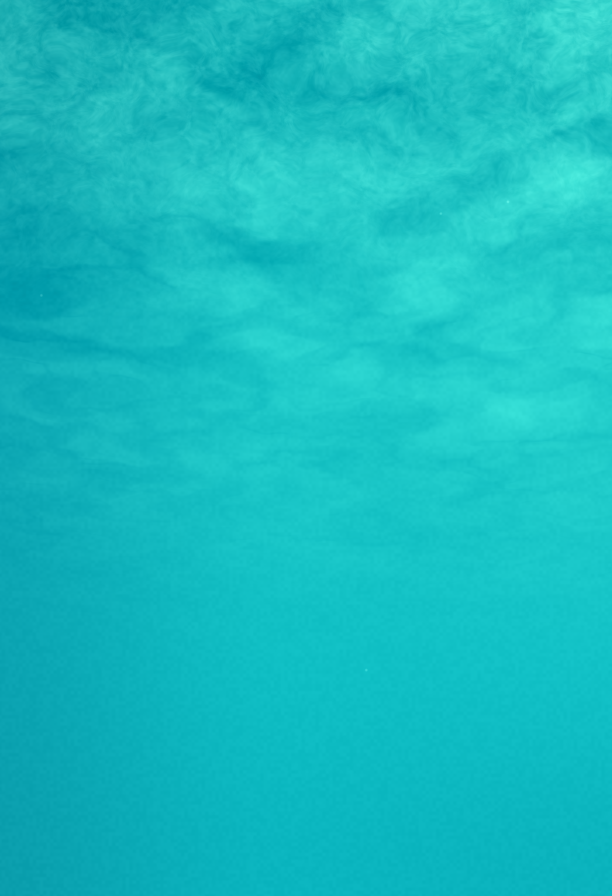
Give the GLSL for this texture, as a Shadertoy shader.

```glsl
float hash(vec2 cell) {
    vec3 h = fract(vec3(cell.xyx) * vec3(0.1031, 0.1030, 0.0973));
    h += dot(h, h.yzx + 33.33);
    return fract((h.x + h.y) * h.z);
}

float valueNoise(vec2 p) {
    vec2 cell = floor(p), f = fract(p);
    vec2 w = f * f * f * (f * (f * 6.0 - 15.0) + 10.0);
    float low = mix(hash(cell), hash(cell + vec2(1, 0)), w.x);
    float high = mix(hash(cell + vec2(0, 1)), hash(cell + vec2(1, 1)), w.x);
    return mix(low, high, w.y);
}

float fbm(vec2 p, int octaves) {
    float sum = 0.0, amplitude = 0.5, total = 0.0;
    for (int i = 0; i < octaves; i++) {
        sum += amplitude * valueNoise(p);
        total += amplitude;
        amplitude *= 0.5;
        p = mat2(0.8, 0.6, -0.6, 0.8) * p * 2.03 + 17.3;
    }
    return sum / total;
}

// Rounded puffs parted by dark creases
float billow(vec2 p) {
    return smoothstep(0.0, 0.5, abs(2.0 * fbm(p, 2) - 1.0));
}

float glow(vec2 p, vec2 center, vec2 radius) {
    vec2 d = (p - center) / radius;
    return exp(-dot(d, d));
}

float streak(vec2 p, vec2 a, vec2 b, float width) {
    vec2 ab = b - a;
    float t = clamp(dot(p - a, ab) / dot(ab, ab), 0.0, 1.0);
    float d = length(p - a - ab * t) / width;
    return exp(-d * d);
}

// Water body: left, centre and right tones blended at one height
vec3 acrossTone(vec3 left, vec3 middle, vec3 right, float x) {
    vec3 tone = mix(left, middle, smoothstep(-0.1, 0.5, x));
    return mix(tone, right, smoothstep(0.45, 1.0, x));
}

vec3 waterBody(vec2 uv) {
    vec3 floorTone = acrossTone(vec3(0.04, 0.61, 0.67), vec3(0.04, 0.71, 0.75), vec3(0.04, 0.70, 0.74), uv.x);
    vec3 lowerTone = acrossTone(vec3(0.04, 0.63, 0.69), vec3(0.06, 0.75, 0.77), vec3(0.07, 0.76, 0.78), uv.x);
    vec3 upperTone = acrossTone(vec3(0.05, 0.65, 0.70), vec3(0.11, 0.78, 0.78), vec3(0.13, 0.80, 0.79), uv.x);
    vec3 topTone = acrossTone(vec3(0.09, 0.66, 0.68), vec3(0.14, 0.75, 0.75), vec3(0.18, 0.80, 0.78), uv.x);
    vec3 color = mix(floorTone, lowerTone, smoothstep(0.0, 0.3, uv.y));
    color = mix(color, upperTone, smoothstep(0.22, 0.55, uv.y));
    return mix(color, topTone, smoothstep(0.55, 1.0, uv.y));
}

// Underside of the surface: ripples flatten toward the distance
float ripples(vec2 p) {
    vec2 plane = vec2(p.x - 0.34, 1.6) / (p.y + 0.1) * 10.0;
    vec2 warp = vec2(fbm(plane * 0.9, 3), fbm(plane * 0.9 + 41.7, 3)) - 0.5;
    plane += warp * 1.5;
    float swell = fbm(plane * 0.5, 4) - 0.5;
    float puffs = billow(plane * 0.6 + 9.1) - 0.5;
    float wavelets = billow(plane * 1.35 + 27.4) - 0.5;
    return swell * 2.4 + puffs * 0.7 + wavelets * 0.4;
}

float brightPatches(vec2 p) {
    float light = glow(p, vec2(0.40, 0.96), vec2(0.07, 0.05)) * 0.8;
    light += glow(p, vec2(0.52, 0.89), vec2(0.10, 0.06)) * 0.75;
    light += glow(p, vec2(0.64, 0.81), vec2(0.06, 0.03)) * 0.8;
    light += glow(p, vec2(0.38, 0.79), vec2(0.08, 0.03)) * 0.7;
    light += glow(p, vec2(0.10, 0.95), vec2(0.10, 0.05)) * 0.6;
    light += glow(p, vec2(0.27, 0.67), vec2(0.10, 0.03)) * 0.55;
    light += glow(p, vec2(0.58, 0.565), vec2(0.10, 0.03)) * 0.8;
    return light + glow(p, vec2(0.41, 0.57), vec2(0.07, 0.02)) * 0.5;
}

float darkTroughs(vec2 p) {
    float shade = streak(p, vec2(0.38, 1.0), vec2(0.29, 0.91), 0.018);
    shade += streak(p, vec2(0.29, 0.91), vec2(0.18, 0.86), 0.02) * 0.8;
    shade += streak(p, vec2(0.68, 0.86), vec2(0.44, 0.76), 0.018);
    shade += streak(p, vec2(0.36, 0.91), vec2(0.50, 0.86), 0.013) * 0.8;
    return shade + streak(p, vec2(0.0, 0.70), vec2(0.16, 0.74), 0.04) * 0.35;
}

// Sparse drifting particles
float specks(vec2 p, float pixel) {
    vec2 grid = p * 11.0, cell = floor(grid);
    vec2 center = 0.2 + 0.6 * vec2(hash(cell + 5.2), hash(cell + 8.7));
    float radius = 0.0013;
    float d = length(fract(grid) - center) / 11.0;
    return step(0.95, hash(cell + 2.4)) * (1.0 - smoothstep(radius - pixel, radius + pixel, d));
}

void mainImage(out vec4 fragColor, in vec2 fragCoord) {
    vec2 uv = fragCoord / iResolution.xy;
    vec2 p = fragCoord / iResolution.y;
    vec3 color = waterBody(uv);

    // Surface light fades into the deep water
    float surface = smoothstep(0.22, 0.72, p.y);
    vec2 bend = vec2(fbm(p * 18.0, 3), fbm(p * 18.0 + 23.0, 3)) - 0.5;
    vec2 bent = p + bend * vec2(0.09, 0.05);
    float light = ripples(p) * mix(0.6, 0.85, smoothstep(0.5, 1.0, p.y)) * surface;
    light += (brightPatches(bent) - darkTroughs(bent) * 0.85) * 0.7;
    color += light * vec3(0.095, 0.09, 0.06);

    // Fine broken glints near the top and faint suspended grain
    float shimmer = fbm(p * vec2(120.0, 150.0) + bend * 5.0, 3) - 0.5;
    float shimmerFade = smoothstep(0.5, 1.0, p.y);
    color += shimmer * shimmerFade * vec3(0.16, 0.11, 0.09);
    color += (valueNoise(p * 260.0) - 0.5) * 0.02;
    color += specks(p, 1.0 / iResolution.y) * vec3(0.14, 0.09, 0.07);

    fragColor = vec4(clamp(color, 0.0, 1.0), 1.0);
}
```
